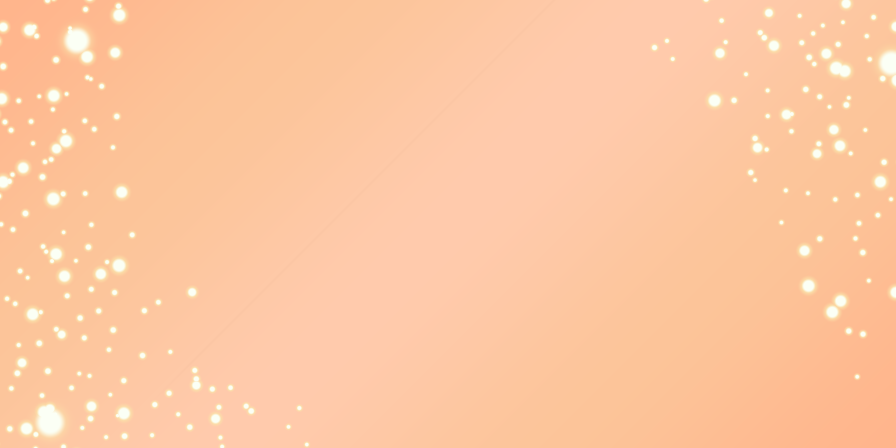
Give the GLSL for this background, as a Shadertoy shader.

```glsl
#define CENTER_COLOR vec3(1.00, 0.793, 0.675)
#define BAND_COLOR vec3(0.988, 0.770, 0.600)
#define CORNER_COLOR vec3(1.00, 0.710, 0.550)
#define HALO_COLOR vec3(0.985, 0.880, 0.660)
#define CORE_COLOR vec3(0.985, 1.00, 0.960)
#define SMALL_CELL 0.055
#define SMALL_RADIUS vec2(0.0045, 0.0075)
#define MEDIUM_CELL 0.085
#define MEDIUM_RADIUS vec2(0.0100, 0.0165)
#define CREASE_POSITION 1.237
#define CREASE_STRENGTH 0.012

// Sine-free hash: three values in 0..1 per cell
vec3 hash32(vec2 cell) {
    vec3 q = fract(cell.xyx * vec3(0.1031, 0.1030, 0.0973));
    q += dot(q, q.yxz + 33.33);
    return fract((q.xxy + q.yzz) * q.zyx);
}

// Chance of a dot: a curved drift on the left, a wedge on the right
float dotDensity(vec2 p, float aspect) {
    float leftWidth = 0.18 + 0.72 * exp(-3.0 * p.y)
                    + 0.09 * smoothstep(0.70, 0.85, p.y);
    float rightWidth = 0.66 * p.y;
    float left = 1.0 - smoothstep(0.55, 1.05, p.x / leftWidth);
    float right = 1.0 - smoothstep(0.45, 1.10, (aspect - p.x) / max(rightWidth, 0.01));
    right *= smoothstep(0.06, 0.14, p.y);
    return max(left, 0.85 * right);
}

// Returns halo and core coverage of one dot
vec2 glowDot(vec2 offset, float radius) {
    float d = length(offset);
    float pixel = 1.0 / iResolution.y;
    float halo = 1.0 - smoothstep(0.75 * radius, 1.5 * radius + pixel, d);
    float core = 1.0 - smoothstep(0.7 * radius - 0.5 * pixel, radius + 0.5 * pixel, d);
    return vec2(halo, core);
}

// One jittered grid of dots, thinned by the density
vec2 scatterDots(vec2 p, float aspect, float cellSize, vec2 radii, float chance, float seed) {
    vec2 cover = vec2(0.0);
    vec2 home = floor(p / cellSize);
    for (int j = -1; j <= 1; j++) {
        for (int i = -1; i <= 1; i++) {
            vec2 cell = home + vec2(i, j);
            vec3 jitter = hash32(cell + seed);
            vec3 pick = hash32(cell + seed + 71.0);
            vec2 center = (cell + jitter.xy) * cellSize;
            if (pick.x < chance * dotDensity(center, aspect)) {
                float radius = mix(radii.x, radii.y, jitter.z);
                cover = max(cover, glowDot(p - center, radius));
            }
        }
    }
    return cover;
}

// Large light with a wider soft bloom
vec2 largeLight(vec2 offset, float radius) {
    float d = length(offset) / radius;
    float halo = 0.95 * exp(-pow(d / 1.25, 4.0));
    float core = 1.0 - smoothstep(0.65, 1.2, d);
    return vec2(halo, core);
}

void mainImage(out vec4 fragColor, in vec2 fragCoord) {
    vec2 p = fragCoord / iResolution.y;
    float aspect = iResolution.x / iResolution.y;

    // Diagonal gradient, mirrored about the center
    float diagonal = p.x + 1.0 - p.y;
    float spread = abs(2.0 * diagonal / (aspect + 1.0) - 1.0);
    vec3 color = mix(CENTER_COLOR, BAND_COLOR, smoothstep(0.0, 0.52, spread));
    color = mix(color, CORNER_COLOR, smoothstep(0.46, 1.0, spread));

    // Faint diagonal crease
    float crease = 1.0 - smoothstep(0.0, 0.006, abs(diagonal - CREASE_POSITION));
    color -= CREASE_STRENGTH * crease * smoothstep(0.08, 0.2, p.y);

    // Scattered dots in two sizes
    vec2 cover = scatterDots(p, aspect, SMALL_CELL, SMALL_RADIUS, 0.85, 13.0);
    cover = max(cover, scatterDots(p, aspect, MEDIUM_CELL, MEDIUM_RADIUS, 0.66, 137.0));

    // Main lights near three corners
    cover = max(cover, largeLight(p - vec2(0.172, 0.909), 0.028));
    cover = max(cover, largeLight(p - vec2(0.112, 0.057), 0.031));
    cover = max(cover, largeLight(p - vec2(aspect - 0.010, 0.859), 0.028));

    color = mix(color, HALO_COLOR, cover.x);
    color = mix(color, CORE_COLOR, cover.y);
    fragColor = vec4(color, 1.0);
}
```
